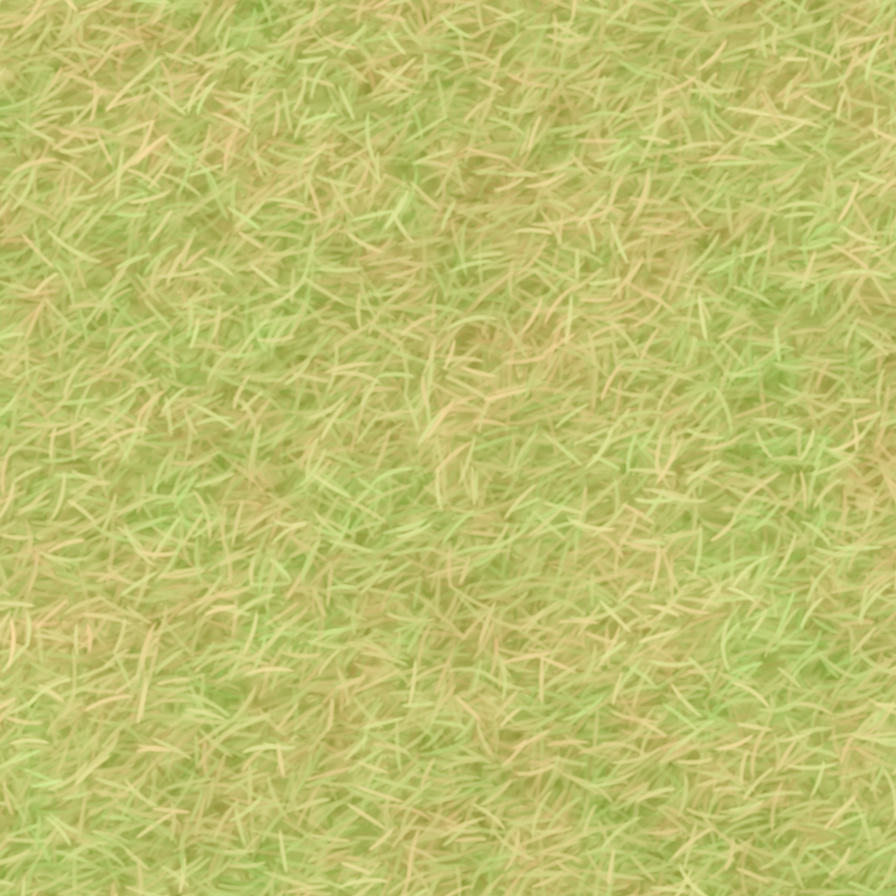
A WebGL 2 fragment shader for this texture:

```glsl
#version 300 es
precision highp float;

uniform vec2 u_resolution;
out vec4 fragColor;

#define LAYERS 8
#define BLADES_PER_CELL 2
#define CELL 0.04
#define HALF_LENGTH 0.034
#define HALF_WIDTH 0.0025
#define SOFTNESS 0.0021
#define LEAN 0.45
#define SPREAD 1.75
#define BEND 16.0
#define SHADE vec3(0.60, 0.625, 0.265)
#define STRAW vec3(0.85, 0.845, 0.545)
#define HUE_SHIFT vec3(0.10, -0.035, 0.035)

float hash(vec2 p) {
    return fract(sin(dot(p, vec2(127.1, 311.7))) * 43758.5453);
}

vec4 hash4(vec2 p) {
    vec4 phase = vec4(dot(p, vec2(127.1, 311.7)), dot(p, vec2(269.5, 183.3)),
                      dot(p, vec2(419.2, 371.9)), dot(p, vec2(93.7, 227.3)));
    return fract(sin(phase) * 43758.5453);
}

float valueNoise(vec2 p) {
    vec2 cell = floor(p);
    vec2 f = fract(p);
    f = f * f * (3.0 - 2.0 * f);
    float low = mix(hash(cell), hash(cell + vec2(1.0, 0.0)), f.x);
    float high = mix(hash(cell + vec2(0.0, 1.0)), hash(cell + vec2(1.0)), f.x);
    return mix(low, high, f.y);
}

// Coverage of a bent, tapering blade centred on the origin
float bladeMask(vec2 p, float angle, float halfLength, float bend, float soft) {
    float c = cos(angle);
    float s = sin(angle);
    vec2 q = vec2(c * p.x + s * p.y, c * p.y - s * p.x);
    float along = q.x / halfLength;
    float slope = 2.0 * bend * q.x;
    float across = abs(q.y - bend * q.x * q.x) * inversesqrt(1.0 + slope * slope);
    float width = HALF_WIDTH * (1.0 - 0.5 * along * along);
    float body = 1.0 - smoothstep(width - soft, width + soft, across);
    return body * (1.0 - smoothstep(0.7, 1.0, abs(along)));
}

// Paints one layer of scattered blades over the colour below
vec3 paintLayer(vec3 color, vec2 p, float layer, float soft) {
    float height = layer / float(LAYERS - 1);
    vec2 grid = p / CELL + vec2(0.37, 0.61) * layer;
    vec2 home = floor(grid);
    for (int y = -1; y <= 1; y++) {
        for (int x = -1; x <= 1; x++) {
            vec2 cell = home + vec2(x, y);
            for (int i = 0; i < BLADES_PER_CELL; i++) {
                vec2 seed = cell + vec2(17.3, 41.9) * layer + vec2(5.7, 9.1) * float(i);
                vec4 place = hash4(seed);
                vec4 look = hash4(seed + 71.7);
                vec2 local = (grid - cell - place.xy) * CELL;
                float angle = LEAN + (place.z + place.w - 1.0) * SPREAD;
                float halfLength = HALF_LENGTH * mix(0.55, 1.0, look.x);
                float bend = BEND * (look.y - 0.5);
                float mask = bladeMask(local, angle, halfLength, bend, soft);
                float light = height + (look.z - 0.5) * 0.4;
                vec3 tone = mix(SHADE, STRAW, light) + HUE_SHIFT * (look.w - 0.5);
                color = mix(color, tone, mask * mix(0.5, 0.9, look.z));
            }
        }
    }
    return color;
}

void main() {
    vec2 p = gl_FragCoord.xy / u_resolution.y;
    float soft = max(SOFTNESS, 0.75 / u_resolution.y);

    // Mottled undergrowth seen through the gaps
    float mottle = 0.6 * valueNoise(p * 95.0) + 0.4 * valueNoise(p * 40.0 + 13.0);
    vec3 color = mix(SHADE, STRAW, mottle * 1.3 - 0.25);

    for (int i = 0; i < LAYERS; i++) {
        color = paintLayer(color, p, float(i), soft);
    }

    // Green and dry patches, then broad light variation
    float patches = 0.6 * valueNoise(p * 24.0 + 3.0) + 0.4 * valueNoise(p * 7.0 + 29.0);
    color += HUE_SHIFT * (patches - 0.5) * 1.1;
    color += 0.05 * (valueNoise(p * 14.0 + 51.0) - 0.5);

    fragColor = vec4(clamp(color, 0.0, 1.0), 1.0);
}
```
